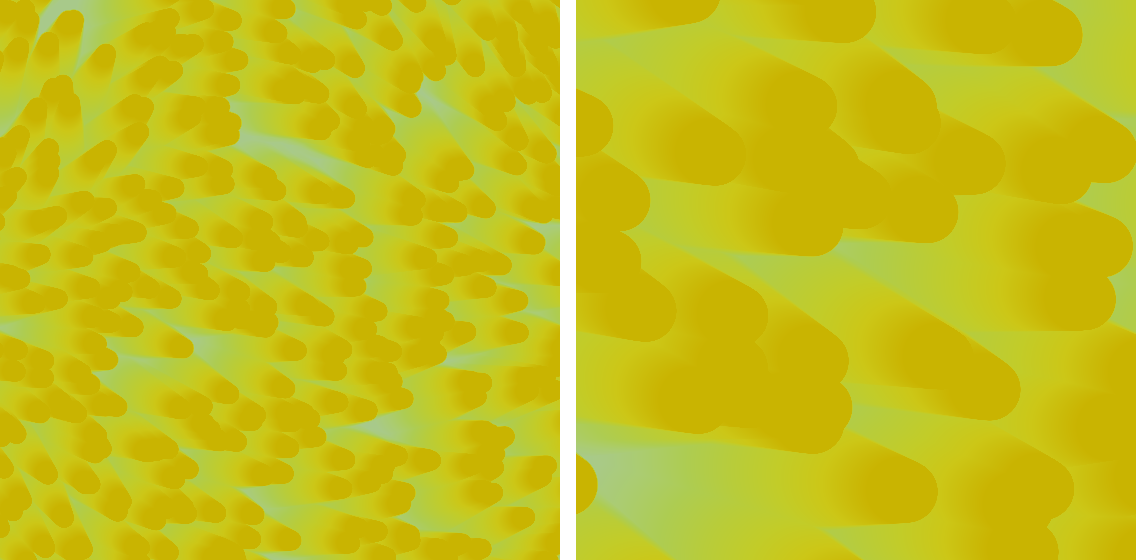
Left, the full canvas; right, a detail of the centre.
This pattern is drawn by a Shadertoy shader. Its source:

```glsl
const float GRID = 18.0;      // cells across the canvas
const float JITTER = 2.8;     // scatter of the heads, in cells
const float RADIUS = 0.0187;  // size of a head
const float SPREAD = 0.3;     // widening of the tail per unit of length
const float REACH = 0.13;     // longest tail
const float BAND = 0.021;     // tail length per colour step
const float CORE = 0.004;     // tail length that keeps the head colour
const int RANGE = 6;          // neighbour cells searched each way

vec2 hash2(vec2 p) {
    vec2 k = vec2(dot(p, vec2(127.1, 311.7)), dot(p, vec2(269.5, 183.3)));
    return fract(sin(k) * 43758.5453);
}

float bump(vec2 p, vec2 center, float width) {
    vec2 q = (p - center) / width;
    return exp(-dot(q, q));
}

// Heading of the flow: mostly rightwards, turning near the corners
float flowAngle(vec2 p) {
    float angle = -0.18 + 0.15 * sin(7.0 * p.x + 4.0 * p.y);
    angle += 1.8 * bump(p, vec2(0.12, 0.86), 0.22);
    angle -= 0.9 * bump(p, vec2(0.82, 0.92), 0.32);
    angle -= 0.9 * bump(p, vec2(0.10, 0.08), 0.22);
    angle += 0.4 * bump(p, vec2(0.85, 0.15), 0.28);
    return angle;
}

// Gentle warp that crowds heads in some areas and thins them in others
vec2 crowd(vec2 p) {
    return p + 0.014 * sin(22.0 * p + 3.0 * sin(9.0 * p.yx));
}

// Signed distance to a round head with a widening tail along +x
float cometDistance(vec2 q, float radius, float spread) {
    float slope = sqrt(1.0 - spread * spread);
    float y = abs(q.y);
    if (q.x * slope + y * spread < 0.0) return length(q) - radius;
    return y * slope - q.x * spread - radius;
}

// Tail length at which the growing disc first reaches q
float cometAge(vec2 q, float radius, float spread) {
    float a = 1.0 - spread * spread;
    float b = q.x + radius * spread;
    float c = max(dot(q, q) - radius * radius, 0.0);
    return max((b - sqrt(max(b * b - a * c, 0.0))) / a, 0.0);
}

// Age left by one comet, with a soft rim that blurs along the tail
float cometTrail(vec2 p, vec2 head, float angle, float pixel) {
    vec2 dir = vec2(cos(angle), sin(angle));
    vec2 d = p - head;
    vec2 q = vec2(-dot(d, dir), dir.x * d.y - dir.y * d.x);
    float age = min(cometAge(q, RADIUS, SPREAD), REACH);
    float rim = pixel * 1.2 + 0.2 * age;
    float cover = clamp(0.5 - cometDistance(q, RADIUS, SPREAD) / rim, 0.0, 1.0);
    return mix(REACH, age, cover);
}

// Youngest trail over all scattered comets nearby
float trailField(vec2 p, float pixel) {
    vec2 home = floor(p * GRID);
    float age = REACH;
    for (int j = -RANGE; j <= RANGE; j++) {
        for (int i = -RANGE; i <= RANGE; i++) {
            vec2 cell = home + vec2(i, j);
            vec2 rnd = hash2(cell);
            vec2 head = crowd((cell + 0.5 + JITTER * (rnd - 0.5)) / GRID);
            float wobble = 0.25 * (fract(rnd.x * 57.0 + rnd.y * 31.0) - 0.5);
            age = min(age, cometTrail(p, head, flowAngle(head) + wobble, pixel));
        }
    }
    return age;
}

// Mustard heads fading through lime to pale sage
vec3 trailColor(float age) {
    vec3 stops[7] = vec3[7](
        vec3(0.79, 0.705, 0.005),
        vec3(0.80, 0.78, 0.09),
        vec3(0.76, 0.80, 0.16),
        vec3(0.72, 0.80, 0.23),
        vec3(0.68, 0.80, 0.32),
        vec3(0.67, 0.80, 0.44),
        vec3(0.66, 0.79, 0.54));
    float t = max(age - CORE, 0.0) / BAND;
    vec3 color = stops[0];
    for (int i = 1; i < 7; i++) {
        color = mix(color, stops[i], clamp(t - float(i - 1), 0.0, 1.0));
    }
    return color;
}

void mainImage(out vec4 fragColor, in vec2 fragCoord) {
    float pixel = 1.0 / iResolution.y;
    vec2 p = fragCoord * pixel;
    fragColor = vec4(trailColor(trailField(p, pixel)), 1.0);
}
```
